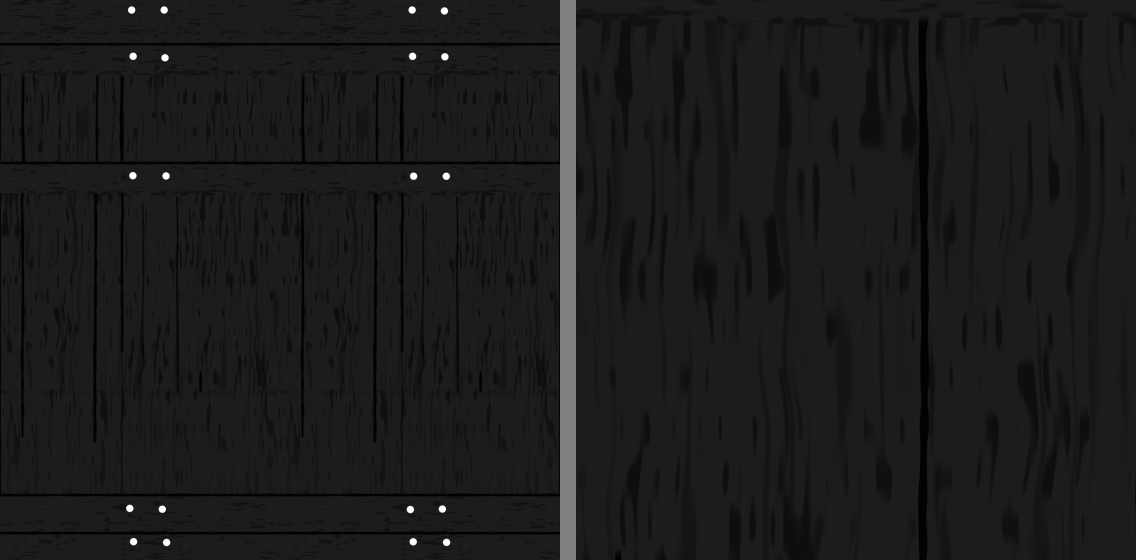
Left, the full canvas; right, a detail of the centre.
A WebGL 2 fragment shader for this texture:

```glsl
#version 300 es
precision highp float;
uniform vec2 u_resolution;
out vec4 fragColor;

#define TILE_WIDTH 0.5
#define WOOD vec3(0.11)
#define GRAIN_DARK vec3(0.045)
#define SEAM_BLACK vec3(0.008)
#define NAIL_WHITE vec3(1.0)
#define NAIL_RADIUS 0.0065
#define NAIL_GAP 0.0585
#define NAIL_JITTER 0.003
#define GRAIN_AMOUNT 0.85

float hash(vec2 p) {
  return fract(sin(dot(p, vec2(12.9898, 78.233))) * 43758.5);
}

// Value noise whose cells wrap horizontally after `period` columns
float noise(vec2 p, float period) {
  vec2 i = floor(p), f = fract(p);
  f = f * f * (3.0 - 2.0 * f);
  float x0 = mod(i.x, period), x1 = mod(i.x + 1.0, period);
  return mix(mix(hash(vec2(x0, i.y)), hash(vec2(x1, i.y)), f.x),
             mix(hash(vec2(x0, i.y + 1.0)), hash(vec2(x1, i.y + 1.0)), f.x), f.y);
}

// Noise with a chosen number of cells across one tile and down the canvas
float tileNoise(vec2 p, float across, float down, float seed) {
  return noise(vec2(p.x / TILE_WIDTH * across, p.y * down + seed), across);
}

float band(float v, float low, float high, float soft) {
  return smoothstep(low - soft, low + soft, v) * (1.0 - smoothstep(high - soft, high + soft, v));
}

float line(float d, float halfWidth, float aa) {
  return 1.0 - smoothstep(halfWidth - aa, halfWidth + aa, abs(d));
}

// Vertical crack between two heights, with ragged width
float groove(vec2 p, float x, vec2 span, float halfWidth, float aa) {
  float ragged = 0.65 + 0.6 * tileNoise(p, 60.0, 70.0, 31.0);
  float wobble = (tileNoise(p, 12.0, 14.0, 7.0) - 0.5) * 0.002;
  return line(p.x - x + wobble, halfWidth * ragged, aa) * band(p.y, span.x, span.y, 0.004);
}

// Speckled horizontal edge left by a rail
float roughEdge(vec2 p, float y) {
  float specks = smoothstep(0.45, 0.7, tileNoise(p, 75.0, 240.0, 53.0));
  return specks * (1.0 - smoothstep(0.002, 0.006, abs(p.y - y)));
}

void main() {
  vec2 uv = gl_FragCoord.xy / u_resolution;
  float aa = 0.75 / min(u_resolution.x, u_resolution.y);
  vec2 p = vec2(mod(uv.x, TILE_WIDTH), 1.0 - uv.y);

  // Upright planks show between the horizontal rails
  float upper = band(p.y, 0.132, 0.289, 0.002);
  float lower = band(p.y, 0.345, 0.882, 0.002);
  float planks = upper + lower;

  // Grain runs down the planks and along the rails, in uneven patches
  float patches = tileNoise(p, 14.0, 9.0, 3.0);
  float wave = (tileNoise(p, 10.0, 22.0, 17.0) - 0.5) * 0.006;
  vec2 bent = p + vec2(wave, 0.0);
  float streaks = smoothstep(0.66, 0.92, tileNoise(bent, 128.0, 34.0, 11.0) + 0.28 * (patches - 0.5));
  float threads = smoothstep(0.72, 0.95, tileNoise(bent, 100.0, 9.0, 91.0));
  float specks = smoothstep(0.72, 0.95, tileNoise(p + vec2(0.0, wave), 34.0, 300.0, 23.0)
                                        + 0.35 * (patches - 0.5));
  float worn = 1.0 - 0.45 * smoothstep(0.68, 0.85, p.y);
  float grain = mix(specks * 0.7, max(streaks, threads * 0.6) * worn, planks);

  // Rail edges and a faint joint across the lower planks
  grain = max(grain, 0.8 * max(roughEdge(p, 0.130), roughEdge(p, 0.345)));
  grain = max(grain, 0.5 * max(roughEdge(p, 0.057), roughEdge(p, 0.935)));
  grain = max(grain, 0.45 * roughEdge(p, 0.701));
  vec3 color = WOOD * (0.97 + 0.06 * tileNoise(bent, 90.0, 25.0, 67.0));
  color = mix(color, GRAIN_DARK, grain * GRAIN_AMOUNT);

  // Plank joints and long cracks
  float cracks = groove(p, 0.041, vec2(0.135, 0.289), 0.0026, aa);
  cracks = max(cracks, groove(p, 0.173, vec2(0.135, 0.289), 0.0022, aa));
  cracks = max(cracks, groove(p, 0.218, vec2(0.135, 0.289), 0.0032, aa));
  cracks = max(cracks, groove(p, 0.040, vec2(0.345, 0.78), 0.0026, aa));
  cracks = max(cracks, groove(p, 0.170, vec2(0.345, 0.79), 0.0027, aa));
  cracks = max(cracks, groove(p, 0.218, vec2(0.345, 0.63), 0.0022, aa));
  cracks = max(cracks, 0.5 * groove(p, 0.218, vec2(0.63, 0.87), 0.0012, aa));
  cracks = max(cracks, 0.75 * groove(p, 0.255, vec2(0.36, 0.638), 0.0015, aa));
  cracks = max(cracks, 0.8 * groove(p, 0.317, vec2(0.35, 0.70), 0.0016, aa));
  cracks = max(cracks, groove(p, 0.358, vec2(0.662, 0.70), 0.0024, aa));
  cracks = max(cracks, planks * line(min(uv.x, 1.0 - uv.x), 0.0016, aa));

  // Black gaps along the rails
  float ragged = 0.8 + 0.4 * tileNoise(p, 40.0, 50.0, 41.0);
  float seams[4] = float[4](0.079, 0.291, 0.884, 0.952);
  for (int i = 0; i < 4; i++) {
    cracks = max(cracks, line(p.y - seams[i], 0.0023 * ragged, aa));
  }
  color = mix(color, SEAM_BLACK, cracks);

  // Pairs of nail heads, each slightly out of place: centre x, height
  vec2 rows[5] = vec2[5](vec2(0.264, 0.019), vec2(0.266, 0.102), vec2(0.268, 0.315),
                         vec2(0.262, 0.909), vec2(0.268, 0.968));
  float tile = floor(uv.x / TILE_WIDTH);
  for (int i = 0; i < 10; i++) {
    float side = float(i % 2) - 0.5;
    vec2 id = vec2(float(i) + 1.0, tile + 5.0);
    vec2 shift = (vec2(hash(id), hash(id + 19.0)) - 0.5) * NAIL_JITTER;
    vec2 nail = rows[i / 2] + vec2(side * NAIL_GAP, 0.0) + shift;
    color = mix(color, NAIL_WHITE, line(length(p - nail), NAIL_RADIUS, aa));
  }
  fragColor = vec4(color, 1.0);
}
```
